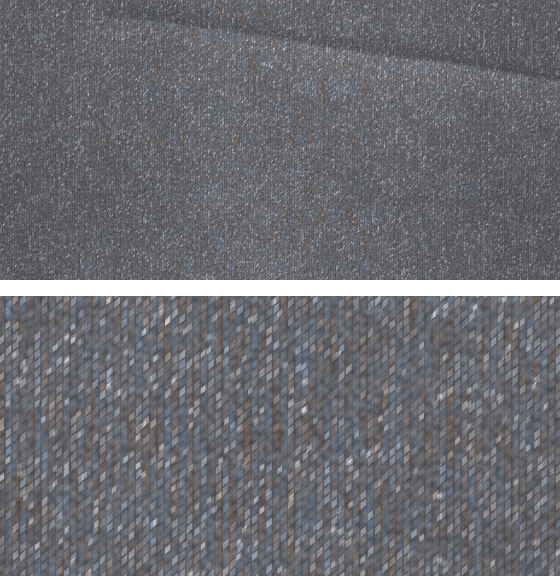
Top: the whole. Bottom: its middle third, enlarged.
This texture is drawn by a WebGL 2 fragment shader. Its source:

```glsl
#version 300 es
precision highp float;
// Draws worn grey denim: fine twill, thin blue and rust yarns, small pale flecks and one long crease.

uniform vec2 u_resolution;
out vec4 fragColor;

const vec3 BASE_TINT = vec3(-0.006, -0.004, 0.017);
const vec3 COOL_SHIFT = vec3(-0.042, 0.003, 0.042);
const float TAU = 6.2831853;

vec2 hash2(vec2 cell) {
    vec3 q = fract(cell.xyx * vec3(0.1031, 0.1030, 0.0973));
    q += dot(q, q.yzx + 33.33);
    return fract((q.xx + q.yz) * q.zy);
}

float cornerSlope(vec2 cell, vec2 corner, vec2 local) {
    float angle = TAU * hash2(cell + corner).x;
    return dot(vec2(cos(angle), sin(angle)), local - corner);
}

float gradientNoise(vec2 p) {
    vec2 cell = floor(p);
    vec2 f = p - cell;
    vec2 u = f * f * f * (f * (f * 6.0 - 15.0) + 10.0);
    float low = mix(cornerSlope(cell, vec2(0, 0), f), cornerSlope(cell, vec2(1, 0), f), u.x);
    float high = mix(cornerSlope(cell, vec2(0, 1), f), cornerSlope(cell, vec2(1, 1), f), u.x);
    return 1.4 * mix(low, high, u.y);
}

// Slanted stitch grid: x is coverage, yz are two random values per stitch.
vec3 stitch(vec2 p, vec2 pitch, float slant, float pixel) {
    vec2 q = p * pitch;
    q.y -= q.x * slant;
    q.y += 0.4 * hash2(vec2(floor(q.x), 7.0)).x;
    vec2 cell = floor(q);
    vec2 edge = abs(q - cell - 0.5);
    vec2 soft = 0.6 * pixel * pitch;
    vec2 inside = 1.0 - smoothstep(0.38 - soft, 0.38 + soft, edge);
    return vec3(inside.x * inside.y, hash2(cell));
}

// Uneven shadow above the fold line and a wide, worn, pale ridge below it.
float creaseLight(vec2 p) {
    float wobble = 0.012 * gradientNoise(vec2(p.x * 3.0, 3.5));
    float d = p.y - (1.004 - 0.144 * p.x + wobble);
    float above = smoothstep(-0.012, 0.012, d);
    float presence = smoothstep(0.2, 0.6, p.x);
    float wear = 0.8 + 0.7 * gradientNoise(vec2(p.x * 4.0, 9.3));
    float shadow = 0.19 * above * exp(-abs(d) / 0.04);
    float ridge = 0.16 * wear * (1.0 - above) * exp(-abs(d) / 0.1);
    return presence * (ridge - shadow);
}

void main() {
    float pixel = 1.0 / u_resolution.y;
    vec2 p = gl_FragCoord.xy * pixel;
    float fromCenter = p.x - 0.5 * u_resolution.x * pixel;
    float centerGlow = exp(-1.8 * fromCenter * fromCenter);

    // Twill stitches with clumped pale flecks
    vec3 weave = stitch(p, vec2(116.0, 92.0), 0.7, pixel);
    vec3 fleck = stitch(p + 0.37, vec2(142.0, 118.0), 0.6, pixel);
    float clump = gradientNoise(p * 9.0) + 0.7 * gradientNoise(p * 23.0 + 4.0);
    float fleckCut = 0.88 - 0.08 * clump;
    float fleckGlow = smoothstep(fleckCut, 1.0, fleck.y) * fleck.x;

    // Lengthwise yarns at a steady spacing, broken along their length, and fuzz
    float drift = 1.6 * gradientNoise(vec2(p.x * 9.0, p.y * 2.0));
    float yarnWave = sin(TAU * 58.0 * p.x + drift);
    float yarnBreak = 0.5 + gradientNoise(vec2(p.x * 40.0, p.y * 16.0));
    float streak = gradientNoise(vec2(p.x * 92.0, p.y * 11.0));
    float fuzz = gradientNoise(p * vec2(128.0, 112.0) + 0.3);

    float tone = 0.346;
    tone += weave.x * (0.045 + 0.17 * pow(weave.y, 4.0));
    tone += 0.08 * fuzz + 0.03 * streak + 0.01 * yarnWave * yarnBreak;
    tone += 0.012 * clump + 0.23 * fleckGlow;

    // Broad light and crease
    float light = 0.93 + 0.12 * centerGlow + creaseLight(p);
    light += 0.05 * gradientNoise(p * vec2(3.0, 1.6) + 5.2);

    // Blue against rust, strongest near the middle
    float chroma = 0.3 + 0.75 * centerGlow;
    float yarnHue = 0.35 * yarnWave * yarnBreak + 0.8 * streak;
    float coolness = chroma * (yarnHue + 1.1 * weave.x * (weave.z - 0.5));
    vec3 color = light * (vec3(tone) + BASE_TINT + COOL_SHIFT * coolness);
    fragColor = vec4(clamp(color, 0.0, 1.0), 1.0);
}
```
